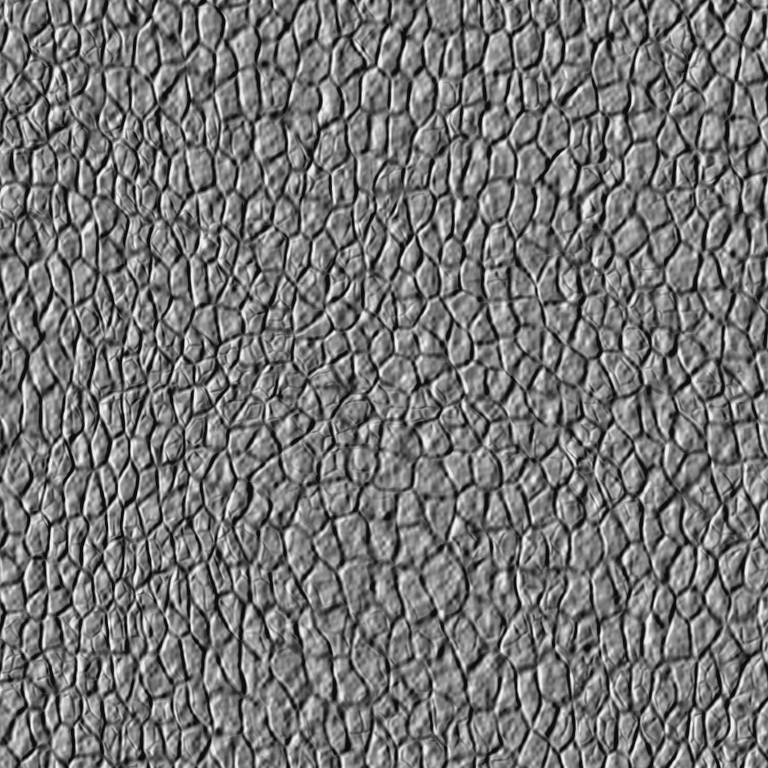
Reproduce this texture map procedurally as a WebGL 1 fragment shader.

```glsl
precision highp float;
// Embossed grey leather: tall, staggered pebbles parted by narrow creases.
// Two layers of cellular distance and a fine grain make a height field, which
// is lit from the left by its difference along the light direction.

uniform vec2 u_resolution;

const vec2  PEBBLE_COUNT  = vec2(31.0, 20.5);  // large pebbles per canvas
const vec2  WRINKLE_COUNT = vec2(47.0, 36.0);  // small cells splitting pebbles
const float PEBBLE_JITTER = 0.78;
const float CREASE_WIDTH  = 0.30;              // in cell units
const float WRINKLE_DEPTH = 0.45;
const float DOME          = 0.35;              // roundness of each pebble
const vec3  GRAIN_SCALE   = vec3(48.0, 100.0, 185.0);
const vec3  GRAIN_HEIGHT  = vec3(1.5, 1.5, 0.65);
const vec2  LIGHT_STEP    = vec2(0.00155, -0.0005);
const float RELIEF        = 0.50;
const float OCCLUSION     = 0.20;
const float BASE_TONE     = 0.525;
const float DARKEST       = 0.05;
const float BRIGHTEST     = 0.93;

vec2 hash2(vec2 p) {
  vec2 q = vec2(dot(p, vec2(127.1, 311.7)), dot(p, vec2(269.5, 183.3)));
  return fract(sin(q) * 43758.547);
}

float noise(vec2 p) {
  vec2 i = floor(p);
  vec2 f = fract(p);
  f = f * f * (3.0 - 2.0 * f);
  float low  = mix(hash2(i).x, hash2(i + vec2(1.0, 0.0)).x, f.x);
  float high = mix(hash2(i + vec2(0.0, 1.0)).x, hash2(i + 1.0).x, f.x);
  return mix(low, high, f.y);
}

// Gap between the two nearest centres of a staggered, jittered lattice.
float cellGap(vec2 p, float seed) {
  float nearest = 9.0;
  float second = 9.0;
  float row = floor(p.y);
  for (int j = -1; j <= 1; j++) {
    float y = row + float(j);
    float shift = 0.5 * mod(y, 2.0);
    float column = floor(p.x - shift);
    for (int i = -1; i <= 1; i++) {
      vec2 cell = vec2(column + float(i), y);
      vec2 jitter = (hash2(cell + seed) - 0.5) * PEBBLE_JITTER;
      float d = length(cell + vec2(shift, 0.0) + 0.5 + jitter - p);
      second = min(second, max(nearest, d));
      nearest = min(nearest, d);
    }
  }
  return second - nearest;
}

// Broad drift of the hide plus a small wobble of the crease lines.
vec2 warp(vec2 p) {
  vec2 drift = vec2(noise(p * 3.0 + 4.0), noise(p * 3.0 + 31.0)) - 0.5;
  vec2 wobble = vec2(noise(p * 38.0 + 9.0), noise(p * 38.0 + 57.0)) - 0.5;
  return p + 0.09 * drift + 0.009 * wobble;
}

// x: surface height, y: how deep the point lies in a crease.
vec2 surface(vec2 p) {
  vec2 q = warp(p);
  float gap = cellGap(q * PEBBLE_COUNT, 3.0);
  float fineGap = cellGap(q * WRINKLE_COUNT, 71.0);

  float crease = 1.0 - smoothstep(0.0, CREASE_WIDTH, gap);
  float patches = smoothstep(0.3, 0.7, noise(p * 17.0 + 13.0));
  float wrinkle = 1.0 - smoothstep(0.0, CREASE_WIDTH, fineGap);
  wrinkle *= WRINKLE_DEPTH * patches;

  vec2 g = p * vec2(1.0, 0.85);
  vec3 grain = vec3(noise(g * GRAIN_SCALE.x),
                    noise(g * GRAIN_SCALE.y + 17.0),
                    noise(g * GRAIN_SCALE.z + 43.0));
  float depth = max(crease, wrinkle);
  float height = DOME * min(gap, 0.8) - depth + dot(grain, GRAIN_HEIGHT);
  return vec2(height, depth);
}

void main() {
  vec2 p = gl_FragCoord.xy / u_resolution;

  // Emboss: faces rising away from the light source are bright.
  vec2 ahead = surface(p + LIGHT_STEP);
  vec2 behind = surface(p - LIGHT_STEP);
  float slope = ahead.x - behind.x;
  float depth = 0.5 * (ahead.y + behind.y);

  float tone = BASE_TONE + RELIEF * slope - OCCLUSION * depth;
  gl_FragColor = vec4(vec3(clamp(tone, DARKEST, BRIGHTEST)), 1.0);
}
```
